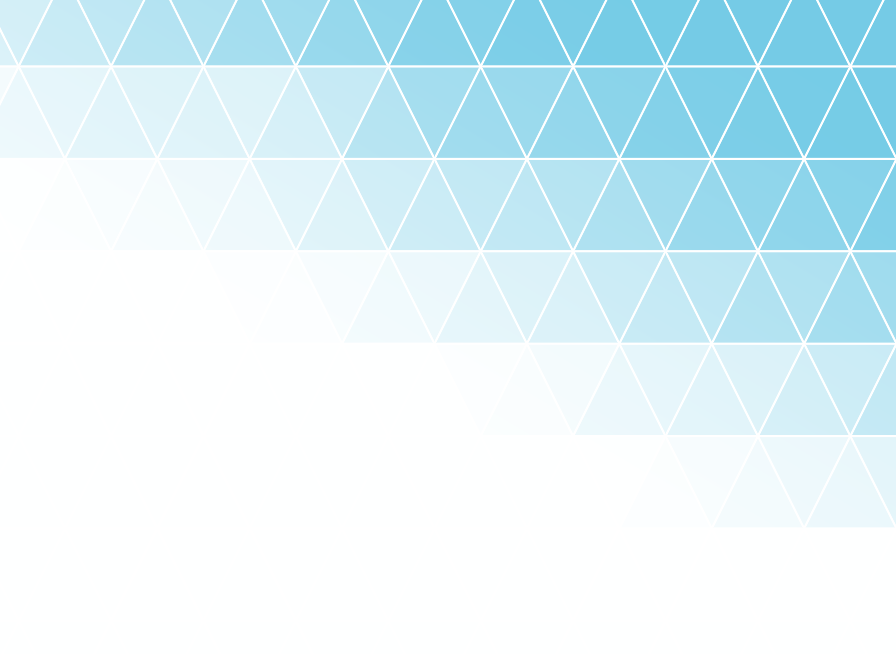
Write a Shadertoy shader that draws this background.

```glsl
const float SIDE = 0.1413;                     // triangle base and height, in canvas heights
const vec2 GRID_ORIGIN = vec2(0.0285, 0.8984); // one lattice vertex
const float LAST_ROW = 4.0;
const float LINE_HALF_WIDTH = 0.0118;          // in triangle sides
const vec3 PAPER = vec3(0.997, 1.0, 1.0);
const vec3 ABSORPTION = vec3(1.0, 0.375, 0.18); // what full cyan ink removes

float hash21(vec2 p) {
    vec3 q = fract(vec3(p.xyx) * 0.1031);
    q += dot(q, q.yzx + 33.33);
    return fract((q.x + q.y) * q.z);
}

// Skewed coordinates: whole numbers lie on the two slanted line families
vec2 slantCoords(vec2 g) {
    return vec2(g.x - 0.5 * g.y, g.x + 0.5 * g.y);
}

// Column centre and row of the triangle holding g
vec2 triangleId(vec2 g) {
    vec2 cell = floor(slantCoords(g));
    return vec2(0.5 * (cell.x + cell.y + 1.0), floor(g.y));
}

float wholeDistance(float x) {
    return abs(x - round(x));
}

float latticeDistance(vec2 g) {
    vec2 s = slantCoords(g);
    float slanted = min(wholeDistance(s.x), wholeDistance(s.y)) / sqrt(1.25);
    return min(slanted, wholeDistance(g.y));
}

// Ink strength grows along the diagonal, with slight variation per triangle
float inkAmount(vec2 id, vec2 local) {
    float ramp = id.x - 2.15 * id.y;
    vec2 patchOffset = (id - vec2(2.8, 0.0)) / vec2(0.8, 0.6);
    ramp -= 1.4 * exp(-dot(patchOffset, patchOffset));
    ramp += 0.5 * (hash21(id * 2.0 + 40.0) - 0.5);
    ramp += dot(local, vec2(0.15, -0.25));
    return 0.54 * smoothstep(-2.5, 9.5, ramp) * step(id.y, LAST_ROW);
}

float lineCoverage(float dist, float halfWidth, float pixel) {
    return 1.0 - smoothstep(halfWidth - 0.5 * pixel, halfWidth + 0.5 * pixel, dist);
}

void mainImage(out vec4 fragColor, in vec2 fragCoord) {
    // Lattice space: x to the right, rows counted downwards
    vec2 p = fragCoord / iResolution.y;
    vec2 grid = (p - GRID_ORIGIN) * vec2(1.0, -1.0) / SIDE;
    float pixel = 1.0 / (SIDE * iResolution.y);

    // Tinted triangles
    vec2 id = triangleId(grid);
    vec2 local = grid - id - vec2(0.0, 0.5);
    vec3 color = PAPER - ABSORPTION * inkAmount(id, local);

    // White lattice
    float line = lineCoverage(latticeDistance(grid), LINE_HALF_WIDTH, pixel);
    color = mix(color, vec3(1.0), line);

    fragColor = vec4(color, 1.0);
}
```
